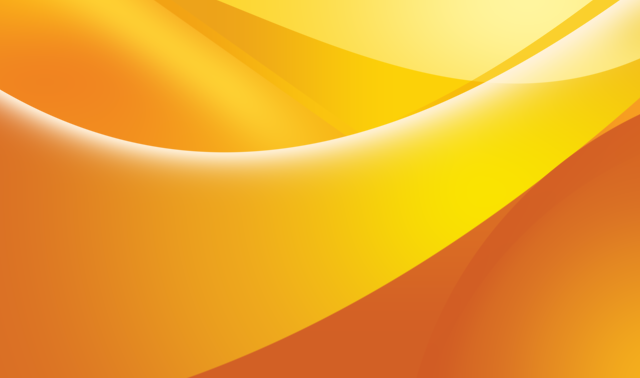
Write a Shadertoy shader that draws this background.

```glsl
// Warm sweeping ribbons: a golden band under a glowing white arc, a pale disc
// above it and an orange ball at lower right. Each edge is a cubic curve or
// a circle, and each fill is a radial or directional gradient.

// Height of a cubic valley whose lowest point is at low.
float valley(float x, vec2 low, float bend, float skew) {
    float d = x - low.x;
    return low.y + d * d * (bend + skew * d);
}

// Antialiased coverage, full where d is positive.
float cover(float d) {
    float soft = 0.9 / iResolution.y;
    return smoothstep(-soft, soft, d);
}

// Soft round spot that fades out at the given radii.
float spot(vec2 p, vec2 center, vec2 radii) {
    vec2 q = (p - center) / radii;
    return exp(-dot(q, q));
}

// Upper left sheet with a slanted light streak.
vec3 sheetColor(vec2 p, float crease) {
    vec3 color = mix(vec3(0.95, 0.56, 0.12), vec3(0.97, 0.72, 0.09),
                     smoothstep(0.25, 0.85, p.x));
    color = mix(color, vec3(0.94, 0.50, 0.13), 0.8 * spot(p, vec2(0.12, 0.80), vec2(0.26, 0.14)));
    color = mix(color, vec3(1.0, 0.76, 0.08), 0.7 * spot(p, vec2(0.12, 1.05), vec2(0.3, 0.13)));
    float streak = exp(-pow((crease - 0.075) / 0.085, 2.0));
    return mix(color, vec3(1.0, 0.84, 0.21), 0.85 * streak * smoothstep(0.95, 0.6, p.x));
}

// Golden body of the ribbon, brightest near its right side.
vec3 ribbonColor(vec2 p) {
    vec2 q = p - vec2(1.28, 0.49);
    q.x *= q.x > 0.0 ? 0.6 : 1.0;
    float r = length(q);
    vec3 color = mix(vec3(0.98, 0.89, 0.0), vec3(0.94, 0.68, 0.11), smoothstep(0.0, 0.7, r));
    return mix(color, vec3(0.855, 0.435, 0.145), smoothstep(0.5, 1.4, r));
}

// Ball with a dark rim, a fading inner rim and a warm core.
vec3 ballColor(vec2 p, float depth) {
    float core = length((p - vec2(1.75, -0.02)) * vec2(1.0, 0.9));
    vec3 color = mix(vec3(0.96, 0.69, 0.11), vec3(0.87, 0.48, 0.14), smoothstep(0.0, 0.46, core));
    color = mix(color, vec3(0.815, 0.355, 0.145), smoothstep(0.3, 0.68, core));
    color = mix(color, vec3(0.86, 0.43, 0.13), 0.7 * smoothstep(0.4, 0.75, p.y));
    float inner = length(p - vec2(2.12, -0.36)) - 1.04;
    float shade = cover(inner) * smoothstep(0.75, 0.2, p.y);
    color = mix(color, vec3(0.81, 0.36, 0.14), 0.6 * shade);
    vec3 rim = mix(vec3(0.82, 0.36, 0.14), vec3(0.84, 0.39, 0.14), p.y);
    return mix(rim, color, smoothstep(0.0, 0.12, depth));
}

void mainImage(out vec4 fragColor, in vec2 fragCoord) {
    vec2 p = fragCoord / iResolution.xy * vec2(1.7, 1.0);

    // Shared edges
    float arc = valley(p.x, vec2(0.597, 0.597), 0.43, -0.061);
    float discEdge = valley(p.x, vec2(1.372, 0.779), 0.54, 0.24);
    float u = p.x - 0.498;
    float lowerEdge = 0.478 * u + 0.218 * u * (u - 0.564);
    float disc = cover(p.y - discEdge);

    // Sheet, fold and amber wedge above the arc
    float crease = (1.0 - 0.704 * (p.x - 0.409) - p.y) * 0.818;
    float fold = (1.0 - 0.704 * (p.x - 0.455) - p.y) * 0.818;
    vec3 wedge = mix(vec3(0.93, 0.64, 0.10), vec3(0.99, 0.82, 0.03),
                     smoothstep(0.55, 1.08, p.x));
    vec3 foldColor = mix(vec3(0.95, 0.64, 0.08), vec3(0.98, 0.77, 0.06),
                         smoothstep(0.45, 0.9, p.x));
    vec3 above = mix(wedge, foldColor, cover(fold));
    above = mix(above, sheetColor(p, crease), cover(crease));

    // Pale disc
    float paleness = spot(p, vec2(1.40, 1.0), vec2(0.5, 0.33));
    vec3 discColor = mix(vec3(0.99, 0.83, 0.16), vec3(1.0, 0.96, 0.62), paleness);
    above = mix(above, discColor, disc);

    // Gold strip tapering along the arc
    float strip = cover(arc + 0.085 * max(p.x - 1.0, 0.0) - p.y) * smoothstep(1.0, 1.2, p.x);
    above = mix(above, mix(vec3(0.97, 0.73, 0.04), vec3(0.98, 0.80, 0.13), disc), 0.9 * strip);

    // Ribbon with the disc showing through and a white glow at its top
    vec3 ribbon = ribbonColor(p);
    vec3 veil = mix(vec3(1.0, 0.94, 0.55), vec3(0.96, 0.86, 0.32),
                    spot(p, vec2(1.70, 0.95), vec2(0.11, 0.09)));
    ribbon = mix(ribbon, veil, 0.85 * disc);
    float slope = (p.x - 0.597) * (0.86 - 0.183 * (p.x - 0.597));
    float below = max(arc - p.y, 0.0) / sqrt(1.0 + slope * slope);
    float width = mix(0.045, 0.075, smoothstep(0.5, 1.4, p.x));
    float glow = exp(-pow(below / width, 1.4));
    ribbon = mix(ribbon, vec3(1.0, 0.95, 0.87), 0.95 * glow);
    vec3 color = mix(above, ribbon, cover(arc - p.y));

    // Burnt orange ground below the ribbon
    vec3 ground = mix(vec3(0.825, 0.375, 0.145), vec3(0.86, 0.43, 0.14),
                      smoothstep(0.1, 0.45, p.y));
    ground = mix(ground, vec3(0.97, 0.62, 0.13), smoothstep(1.35, 1.68, p.x));
    color = mix(color, ground, cover((lowerEdge - p.y) * 0.8));

    // Ball
    float depth = 1.115 - length(p - vec2(2.177, -0.310));
    color = mix(color, ballColor(p, depth), cover(depth));

    fragColor = vec4(color, 1.0);
}
```
